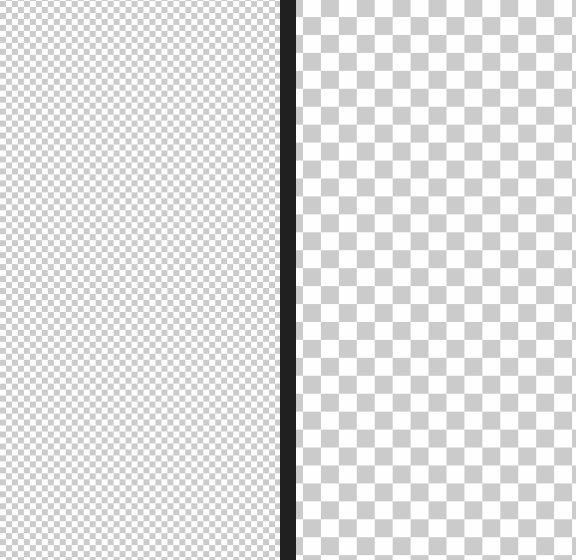
Left, the full canvas; right, a detail of the centre.
This pattern is drawn by a Shadertoy shader. Its source:

```glsl
const vec3 LIGHT = vec3(0.996);
const vec3 GREY = vec3(0.798);
const float CELLS_ACROSS = 46.83;
const float TOP_OFFSET = 0.17; // sliver of a row above the first full one, in cells

// Signed distance to the nearest cell border: positive in even cells, negative in odd
vec2 borderDistance(vec2 cell) {
    return 0.5 - abs(mod(cell + 0.5, 2.0) - 1.0);
}

// Box-filtered checkerboard: 1 on even squares, 0 on odd squares
float checker(vec2 cell, float pixelSize) {
    vec2 wave = clamp(2.0 * borderDistance(cell) / pixelSize, -1.0, 1.0);
    return 0.5 + 0.5 * wave.x * wave.y;
}

void mainImage(out vec4 fragColor, in vec2 fragCoord) {
    // Cell coordinates measured from the top left corner
    float pixelSize = CELLS_ACROSS / iResolution.x;
    vec2 fromTopLeft = vec2(fragCoord.x, iResolution.y - fragCoord.y);
    vec2 cell = fromTopLeft * pixelSize - vec2(0.0, TOP_OFFSET);

    vec3 color = mix(LIGHT, GREY, checker(cell, pixelSize));
    fragColor = vec4(color, 1.0);
}
```
